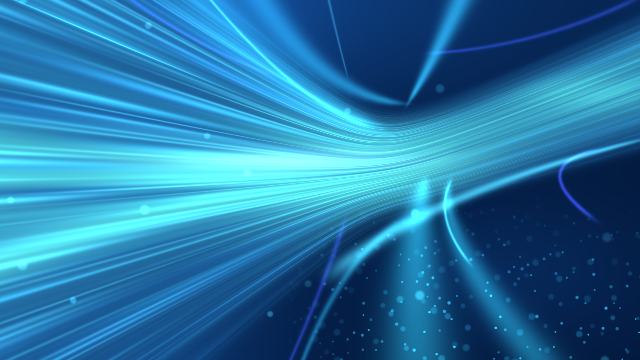
Reproduce this background procedurally as a WebGL 1 fragment shader.

```glsl
precision highp float;
// A stream of light: a wide fan of streaks on the left squeezes through a
// bright throat and leaves as a rising band on the right. Streaks are cellular
// lanes across the flow; curved ribbons and scattered dots lie over them.

uniform vec2 u_resolution;

const vec3 NAVY = vec3(.008, .095, .235);
const vec3 BLUE = vec3(.07, .30, .60);
const vec3 AZURE = vec3(.13, .43, .68);
const vec3 TEAL = vec3(.18, .68, .76);
const vec3 SEA = vec3(.13, .52, .55);
const vec3 CYAN = vec3(.36, .92, .94);
const vec3 VIOLET = vec3(.25, .26, .85);

float hash(vec2 p) {
  return fract(sin(dot(p, vec2(127.1, 311.7))) * 4375.85);
}

float bell(float x) { return exp(-x * x); }

float glow(vec2 p, vec2 center, vec2 size) {
  return bell(length((p - center) / size));
}

// Smooth version of max(x, 0).
float softRamp(float x, float k) { return .5 * (x + sqrt(x * x + k)); }

// Position across the flow: 0 on its axis, +-1 near its borders.
float flowCoord(vec2 p) {
  float axis = .515 + .37 * softRamp(p.x - 1.1, .02);
  float halfWidth = .115 + .8 * softRamp(1.03 - p.x, .01) + .08 * max(p.x - 1.1, 0.);
  return (p.y - axis) / halfWidth;
}

// Random streaks, one per lane, swelling and fading along x.
float lanes(float v, float x, float count, float seed) {
  float s = v * count;
  float sum = 0.;
  for (int i = -1; i <= 1; i++) {
    float id = floor(s) + float(i);
    float r = hash(vec2(id, seed));
    float center = id + .2 + .6 * hash(vec2(id, seed + 3.));
    float width = mix(.12, .45, hash(vec2(id, seed + 7.)));
    float swell = .55 + .45 * sin(x * (2. + 4. * r) + r * 40.);
    sum += r * swell * bell((s - center) / width);
  }
  return sum;
}

// Soft stroke along a quadratic curve, of width w0 to w1, fading at both ends.
float ribbon(vec2 p, vec2 a, vec2 b, vec2 c, float w0, float w1) {
  float nearest = 9.;
  float along = 0.;
  vec2 from = a;
  for (int i = 1; i <= 16; i++) {
    float t = float(i) / 16.;
    vec2 to = mix(mix(a, b, t), mix(b, c, t), t);
    vec2 d = to - from;
    float h = clamp(dot(p - from, d) / dot(d, d), 0., 1.);
    float dist = length(p - from - d * h);
    if (dist < nearest) {
      nearest = dist;
      along = t - (1. - h) / 16.;
    }
    from = to;
  }
  float w = mix(w0, w1, along);
  float ends = smoothstep(0., .16, along) * (1. - smoothstep(.84, 1., along));
  return ends * bell(nearest / w) / (1. + 10. * w);
}

// One soft disc in some of the cells of a turned grid.
float discs(vec2 p, float scale, float share, float size, float seed) {
  vec2 q = mat2(.8, .6, -.6, .8) * p * scale;
  vec2 id = floor(q) + seed;
  vec2 center = .25 + .5 * vec2(hash(id + 5.), hash(id + 9.));
  float radius = size * (.5 + .5 * hash(id + 2.));
  float disc = 1. - smoothstep(.4 * radius, radius, length(fract(q) - center));
  return disc * step(hash(id), share) * (.4 + .6 * hash(id + 4.));
}

vec3 backdrop(vec2 p) {
  float top = smoothstep(.4, 1.05, p.y) * (1. - .6 * smoothstep(.8, 1.7, p.x));
  float left = 1. - smoothstep(.3, 1.1, p.x);
  float haze = glow(p, vec2(1.42, .25), vec2(.4, .22));
  return mix(NAVY, BLUE, min(.7 * top + .6 * left + .3 * haze, 1.));
}

vec3 stream(vec3 col, vec2 p) {
  float v = flowCoord(p);
  float right = smoothstep(.9, 1.3, p.x);
  float body = 1. - smoothstep(.6, 1.25, abs(v));
  body *= mix(1. - .3 * smoothstep(.3, .6, -v), .9, right);
  // Cyan core: two ridges on the left, a broad one on the right.
  float core = .7 * bell((v - .02) / .12) + .25 * bell((v + .08) / .3);
  core += .75 * bell((v + .25 - .12 * p.x) / .06);
  core = mix(core, .55 * bell((v - .1) / .6), right);
  core += .85 * glow(p, vec2(.97, .525), vec2(.33, .16));
  core += .35 * glow(p, vec2(1.62, .745), vec2(.2, .05));
  vec3 light = AZURE * (.86 + .6 * lanes(v, p.x, 7., 1.));
  light = mix(light, CYAN * .95, min(core, .96));
  // Blue gaps, then bright streaks.
  light = mix(light, BLUE, .65 * lanes(v, p.x, 13., 54.) * (1. - .4 * right));
  light += TEAL * .5 * lanes(v, p.x, 20., 12.) * (1. - .5 * right);
  light += CYAN * .42 * lanes(v, p.x, 42., 31.) * (1. - .75 * right);
  light += .25 * glow(p, vec2(.8, .555), vec2(.34, .03));
  return mix(col, light, body);
}

vec3 ribbons(vec2 p) {
  // Strokes sweeping down from the top edge.
  float teal = .85 * ribbon(p, vec2(.45, 1.15), vec2(.76, .71), vec2(1.1, .63), .09, .01);
  teal += .7 * ribbon(p, vec2(.64, 1.15), vec2(.86, .71), vec2(1.16, .71), .05, .003);
  teal += .9 * ribbon(p, vec2(1.33, 1.12), vec2(1.23, .87), vec2(1.12, .69), .04, .002);
  // Beams falling to the bottom edge.
  teal += .5 * ribbon(p, vec2(.8, -.12), vec2(.93, .3), vec2(1.16, .41), .005, .014);
  float sea = 1.4 * ribbon(p, vec2(1.19, .52), vec2(1.13, .4), vec2(1.17, -.16), .003, .115);
  sea += ribbon(p, vec2(1.26, .52), vec2(1.16, .36), vec2(1.62, -.14), .004, .06);
  // Thin edges.
  float edge = .7 * ribbon(p, vec2(.88, .2), vec2(1.15, .47), vec2(1.9, .64), .025, .003);
  edge += .5 * ribbon(p, vec2(.49, 1.12), vec2(.8, .71), vec2(1.05, .64), .003, .006);
  edge += .3 * ribbon(p, vec2(.9, 1.06), vec2(.93, .92), vec2(.97, .77), .004, .002);
  edge += .6 * ribbon(p, vec2(1.26, .51), vec2(1.19, .4), vec2(1.32, .25), .003, .004);
  float violet = .8 * ribbon(p, vec2(1.68, .59), vec2(1.43, .54), vec2(1.68, .37), .004, .006);
  violet += .45 * ribbon(p, vec2(1.15, .85), vec2(1.5, .86), vec2(1.82, 1.03), .004, .007);
  violet += .5 * ribbon(p, vec2(.3, 1.05), vec2(.5, .89), vec2(.78, .78), .005, .004);
  violet += .45 * ribbon(p, vec2(.77, -.08), vec2(.88, .15), vec2(.97, .42), .004, .008);
  return TEAL * teal + SEA * sea + CYAN * edge + VIOLET * violet;
}

void main() {
  vec2 p = gl_FragCoord.xy / u_resolution * vec2(16. / 9., 1.);
  vec3 col = stream(backdrop(p), p);
  col += ribbons(p) * (1. - .55 * col.g);

  // Dust in the lower right, sparse large discs everywhere.
  float dust = smoothstep(.75, 1.1, p.x) * (1. - smoothstep(.1, .5, p.y));
  float specks = .85 * discs(p, 36., .3, .24, 3.) + .3 * discs(p, 22., .5, .3, 21.);
  col += TEAL * dust * specks;
  col += CYAN * .35 * discs(p, 6.5, .2, .13, 40.);
  gl_FragColor = vec4(clamp(col, 0., 1.), 1.);
}
```
